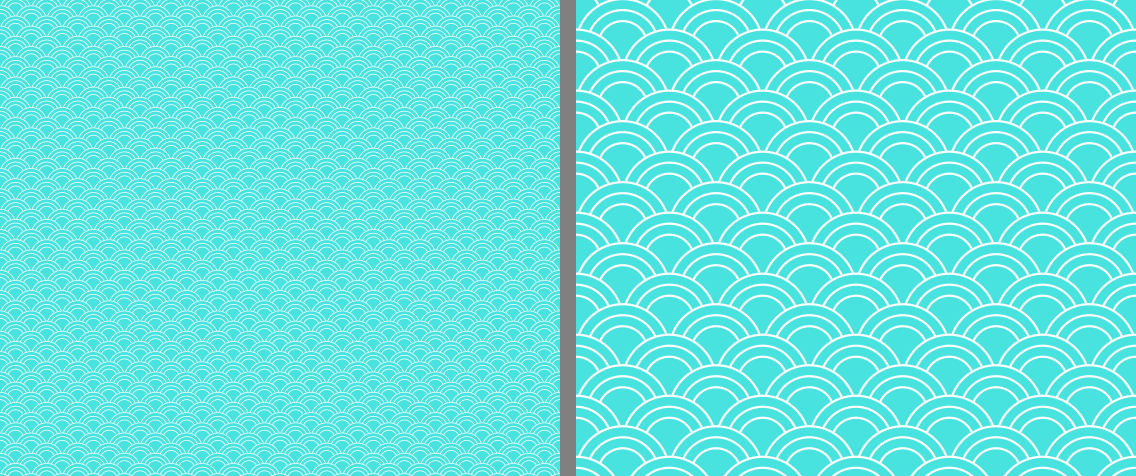
Left: the whole. Right: its middle third, enlarged.
Reproduce this pattern procedurally as a Shadertoy shader.

```glsl
// Overlapping wave scales: rows of concentric white arcs on turquoise.
#define COLUMNS 18.0        // scales across the canvas
#define ROWS 46.8           // scale rows down the canvas
#define FIRST_TOP 0.57      // top of row zero below the upper edge, in rows
#define RADIUS 0.5          // outer arc radius, in scale widths
#define RING_GAP 0.118      // distance between arcs
#define RINGS 3
#define LINE_WIDTH 0.0235
#define GROUND vec3(0.283, 0.890, 0.875)
#define INK vec3(1.0)

// Share of a pixel covered by a line whose centre is at signed distance d.
float lineCoverage(float d, float pixel) {
    float lo = max(d - 0.5 * pixel, -0.5 * LINE_WIDTH);
    float hi = min(d + 0.5 * pixel, 0.5 * LINE_WIDTH);
    return max(hi - lo, 0.0) / pixel;
}

// Concentric arcs of one scale.
float arcs(float dist, float pixel) {
    float ink = 0.0;
    for (int i = 0; i < RINGS; i++) {
        float d = dist - RADIUS + float(i) * RING_GAP;
        ink = max(ink, lineCoverage(d, pixel));
    }
    return ink;
}

void mainImage(out vec4 fragColor, in vec2 fragCoord) {
    // Units of one scale width, measured down from the upper left corner
    float pixel = COLUMNS / iResolution.x;
    vec2 p = vec2(fragCoord.x, iResolution.y - fragCoord.y) * pixel;
    float pitch = iResolution.y * pixel / ROWS;
    float nearestRow = floor(p.y / pitch - FIRST_TOP);

    // Paint rows from back to front; each disc hides the rows behind it
    float ink = 0.0;
    for (int k = -3; k <= 1; k++) {
        float row = nearestRow + float(k);
        float shift = 0.5 * mod(row, 2.0);
        vec2 q;
        q.x = fract(p.x - shift + 0.5) - 0.5;
        q.y = p.y - (row + FIRST_TOP) * pitch - RADIUS;
        float dist = length(q);
        float inside = clamp(0.5 + (RADIUS - dist) / pixel, 0.0, 1.0);
        ink = max(ink * (1.0 - inside), arcs(dist, pixel));
    }

    fragColor = vec4(mix(GROUND, INK, ink), 1.0);
}
```
